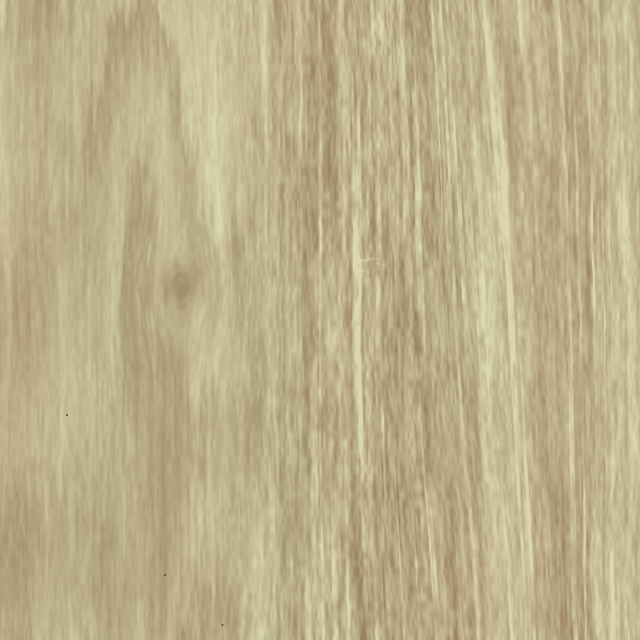
Write a three.js fragment shader that draws this texture.

```glsl
// Pale wood board: arched figure and a knot at left, straight streaked grain at right.
varying vec2 vUv;

const vec3 DARK_WOOD = vec3(0.675, 0.607, 0.463);
const vec3 PALE_WOOD = vec3(0.84, 0.82, 0.67);
const vec3 WARM_TINT = vec3(0.012, -0.007, -0.014);
const vec3 SPECK_COLOR = vec3(0.27, 0.22, 0.15);
const vec2 KNOT_CENTER = vec2(0.283, 0.555);
const vec2 KNOT_SIZE = vec2(0.028, 0.038);
const vec2 SCAR_CENTER = vec2(0.575, 0.59);
const float BASE_TONE = 0.49;      // 0 is dark wood, 1 is pale wood
const float GRAIN_CONTRAST = 1.0;
const float ARCH_CONTRAST = 0.45;
const float LINE_CONTRAST = 0.55;
const float SPECK_RADIUS = 0.0018;
const int SPECK_COUNT = 3;

float hash(vec2 p) {
  return fract(sin(dot(p, vec2(12.9898, 78.233))) * 43758.5453);
}

float noise(vec2 p) {
  vec2 i = floor(p);
  vec2 f = fract(p);
  f = f * f * (3.0 - 2.0 * f);
  return mix(mix(hash(i), hash(i + vec2(1.0, 0.0)), f.x),
             mix(hash(i + vec2(0.0, 1.0)), hash(i + vec2(1.0, 1.0)), f.x), f.y);
}

// Noise centred on zero
float wave(vec2 p) {
  return noise(p) - 0.5;
}

// Soft vertical band
float band(float x, float center, float width) {
  float d = (x - center) / width;
  return exp(-d * d);
}

// Grain coordinate: slight sway, a lean at right, fibres parting round the knot
vec2 bendGrain(vec2 p) {
  vec2 d = (p - KNOT_CENTER) / KNOT_SIZE;
  float x = p.x + 0.008 * wave(p * vec2(3.0, 2.5)) + 0.0025 * wave(p * vec2(14.0, 11.0));
  x += 0.065 * (p.y - 0.5) * band(p.x, 0.75, 0.15);
  x -= 0.6 * (p.x - KNOT_CENTER.x) * exp(-0.2 * dot(d, d));
  return vec2(x, p.y);
}

// Broad light and dark zones across the board
float zones(vec2 g) {
  float tone = BASE_TONE;
  tone -= 0.22 * band(g.x, 0.59, 0.12);
  tone += 0.28 * band(g.x, 0.325, 0.035) * smoothstep(0.1, 0.6, g.y);
  tone += 0.22 * band(g.x, 0.765, 0.045);
  tone -= 0.30 * band(g.x, 0.868, 0.035) * (1.2 - 0.5 * g.y);
  tone += 0.28 * band(g.x, 0.97, 0.05);
  tone -= 0.20 * band(g.x, 0.265, 0.035) * (1.0 - smoothstep(0.35, 0.6, g.y));
  return tone + 0.32 * wave(g * vec2(13.0, 2.2)) + 0.28 * wave(g * vec2(32.0, 2.0) + 7.0);
}

// Growth arches: ragged upper edge, slow fade below
float arches(vec2 g) {
  float height = g.y * 2.4 + 1.9 * noise(g * vec2(9.0, 1.3) + 3.0);
  height += 0.30 * wave(g * vec2(120.0, 10.0)) + 0.26 * wave(g * vec2(230.0, 30.0));
  float f = fract(height);
  float shade = smoothstep(0.1, 0.75, f) * (1.0 - smoothstep(0.76, 1.0, f));
  return shade * (0.4 + 0.8 * noise(g * vec2(5.0, 3.0) + 11.0));
}

// Fine fibres and short flecks
float fibres(vec2 g) {
  float fine = 0.34 * wave(g * vec2(75.0, 2.5));
  fine += 0.62 * wave(g * vec2(160.0, 6.0) + 5.0);
  fine += 0.62 * wave(g * vec2(245.0, 26.0) + 17.0);
  fine += 0.55 * wave(g * vec2(300.0, 75.0) + 41.0);
  return fine;
}

// Narrow pale lines, broken by short gaps
float paleLines(vec2 g) {
  float thread = smoothstep(0.66, 0.86, noise(g * vec2(190.0, 1.6) + 31.0));
  float cord = smoothstep(0.70, 0.92, noise(g * vec2(105.0, 1.0) + 53.0));
  float gaps = smoothstep(0.15, 0.65, noise(g * vec2(90.0, 22.0)));
  return max(thread, cord) * (0.35 + 0.65 * gaps);
}

// Knot shading: dark core with faint rings
float knot(vec2 p) {
  vec2 d = (p - KNOT_CENTER) / KNOT_SIZE;
  float r = length(d) + 0.3 * wave(p * vec2(60.0, 45.0));
  float core = 0.62 * exp(-r * r) + 0.18 * exp(-5.0 * r * r);
  return core + 0.08 * sin(r * 17.0) * exp(-0.9 * r * r);
}

void main() {
  vec2 p = vUv;
  vec2 g = bendGrain(p);
  float straight = smoothstep(0.28, 0.48, p.x);

  // Figure and grain
  float tone = zones(g);
  tone -= ARCH_CONTRAST * (1.0 - straight) * (arches(g) - 0.24);
  float strength = mix(0.42, 0.78, straight) + 0.30 * band(p.x, 0.59, 0.12);
  tone += GRAIN_CONTRAST * strength * fibres(g);
  float lined = 0.1 + 0.9 * smoothstep(0.42, 0.52, p.x);
  tone += LINE_CONTRAST * lined * (paleLines(g) - 0.10);

  // Knot and pale healed scar
  tone -= knot(p);
  vec2 s = (p - SCAR_CENTER) / vec2(0.028, 0.014);
  float squiggle = 1.0 - smoothstep(0.03, 0.12, abs(wave(p * vec2(95.0, 120.0))));
  tone += 0.45 * exp(-dot(s, s)) * squiggle;

  vec3 color = mix(DARK_WOOD, PALE_WOOD, clamp(tone, -0.45, 1.1));
  color += WARM_TINT * wave(g * vec2(7.0, 2.0) + 23.0);

  // Tiny pits
  for (int i = 0; i < SPECK_COUNT; i++) {
    float id = float(i) + 1.0;
    vec2 center = vec2(hash(vec2(id, 2.0)), hash(vec2(id, 9.0)));
    float pit = 1.0 - smoothstep(0.4, 1.3, length(p - center) / SPECK_RADIUS);
    color = mix(color, SPECK_COLOR, 0.8 * pit);
  }
  gl_FragColor = vec4(color, 1.0);
}
```
